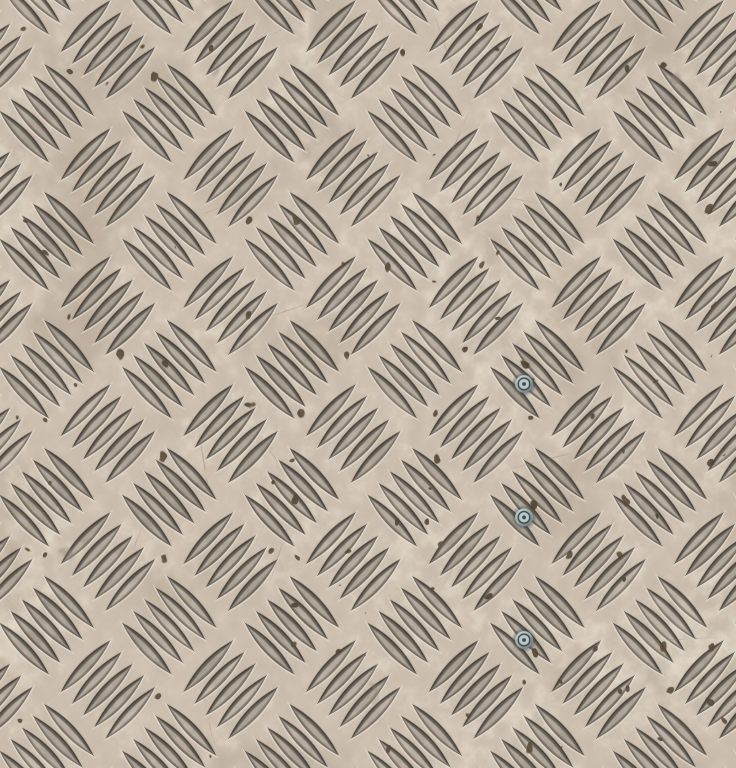
A Shadertoy shader for this texture:

```glsl
const float REPEATS = 6.0;
const float BAR_HALF_LENGTH = 0.283;
const float BAR_HALF_WIDTH = 0.047;
const float BAR_STEP = 0.129;

const vec3 PLATE = vec3(0.80, 0.75, 0.69);
const vec3 PLATE_LIGHT = vec3(0.86, 0.82, 0.76);
const vec3 STAIN = vec3(0.69, 0.62, 0.54);
const vec3 HIGHLIGHT = vec3(0.91, 0.88, 0.83);
const vec3 BAR_FLOOR = vec3(0.70, 0.66, 0.61);
const vec3 BAR_LIT = vec3(0.54, 0.50, 0.46);
const vec3 BAR_SHADE = vec3(0.41, 0.38, 0.34);
const vec3 BAR_EDGE = vec3(0.27, 0.255, 0.235);
const vec3 CHIP = vec3(0.32, 0.27, 0.21);
const vec3 STEEL = vec3(0.58, 0.63, 0.63);
const vec3 STEEL_DARK = vec3(0.25, 0.29, 0.30);

float hash(vec2 cell, float seed) {
    vec3 q = fract(cell.xyx * 0.1031 + seed * 0.1373);
    q += dot(q, q.yzx + 33.33);
    return fract((q.x + q.y) * q.z);
}

// Value noise that wraps after a whole number of cells
float noise(vec2 uv, vec2 period, float seed) {
    vec2 p = uv * period, i = floor(p), f = fract(p);
    f = f * f * (3.0 - 2.0 * f);
    vec2 a = mod(i, period), b = mod(i + 1.0, period);
    return mix(mix(hash(a, seed), hash(vec2(b.x, a.y), seed), f.x),
               mix(hash(vec2(a.x, b.y), seed), hash(b, seed), f.x), f.y);
}

float fbm(vec2 uv, vec2 period, float seed) {
    float sum = 0.0, gain = 0.5;
    for (int i = 0; i < 4; i++) {
        sum += gain * noise(uv, period, seed + float(i));
        period *= 2.0;
        gain *= 0.5;
    }
    return sum / 0.9375;
}

float cover(float d, float aa) {
    return 1.0 - smoothstep(-aa, aa, d);
}

// Distance to randomly placed ellipses, at most one per grid cell
float flakes(vec2 uv, float grid, float chance, vec2 radii, float seed) {
    vec2 cell = mod(floor(uv * grid), grid);
    if (hash(cell, seed) > chance) return 1.0;
    vec2 jitter = vec2(hash(cell, seed + 1.0), hash(cell, seed + 2.0));
    vec2 q = fract(uv * grid) - mix(vec2(0.35), vec2(0.65), jitter);
    float angle = 6.2832 * hash(cell, seed + 3.0);
    float c = cos(angle), s = sin(angle);
    q = mat2(c, -s, s, c) * q;
    vec2 r = radii * mix(0.4, 1.0, hash(cell, seed + 4.0));
    return (length(q / r) - 1.0) * min(r.x, r.y) / grid;
}

// Five parallel lens-shaped bars per cell, lit from below
vec3 barGroup(vec3 color, vec2 uv, vec2 centre, vec2 along, float grain, float aa) {
    vec2 p = uv * REPEATS - centre;
    vec2 id = mod(round(p), REPEATS);
    p -= round(p);
    vec2 up = vec2(-along.y, along.x) * sign(along.x);
    float t = dot(p, along), a = dot(p, up);
    float k = clamp(round(a / BAR_STEP), -2.0, 2.0);
    a -= k * BAR_STEP;
    float tone = hash(id, 7.0 + along.y);
    float barTone = hash(id * 5.0 + k + 2.0, 9.0 + along.y);

    float u = t / BAR_HALF_LENGTH;
    float halfWidth = BAR_HALF_WIDTH * (1.0 - u * u);
    float d = abs(a) - halfWidth;
    float upper = smoothstep(-0.008, 0.012, a);

    // Pressed rim around the bar
    color = mix(color, HIGHLIGHT, 0.8 * cover(d - 0.011, aa + 0.004) * (1.0 - upper));
    color = mix(color, BAR_LIT, 0.25 * cover(d - 0.006, aa + 0.006) * upper);

    // Sloped sides, worn floor and dark outline
    vec3 bar = mix(BAR_LIT, BAR_SHADE, max(upper, 0.7 * tone));
    float floorD = abs(a + 0.005) - 0.022 * (1.0 - 1.6 * u * u);
    vec3 floorColor = BAR_FLOOR * (0.91 + 0.1 * barTone + 0.08 * (1.0 - tone));
    bar = mix(bar, floorColor, cover(floorD, aa + 0.003));
    bar = mix(bar, BAR_EDGE, cover(-d - mix(0.004, 0.012, upper), aa + 0.002) * mix(0.6, 1.0, upper));
    bar *= 0.9 + 0.2 * grain;
    return mix(color, bar, cover(d, aa));
}

vec3 rivet(vec3 color, vec2 p, float aa) {
    float r = length(p);
    color = mix(color, STEEL_DARK, 0.45 * cover(r - 0.0145, aa + 0.002));
    vec3 head = STEEL * (1.05 + 0.25 * dot(p, vec2(-0.6, 0.8)) / 0.012);
    color = mix(color, head, cover(r - 0.0115, aa));
    color = mix(color, STEEL_DARK, cover(abs(r - 0.0075) - 0.001, aa));
    color = mix(color, STEEL * 1.25, cover(r - 0.0062, aa));
    return mix(color, STEEL_DARK, cover(r - 0.0025, aa));
}

void mainImage(out vec4 fragColor, in vec2 fragCoord) {
    vec2 uv = fragCoord / iResolution.xy;
    float aa = 0.8 / iResolution.y;
    float cloud = fbm(uv, vec2(7.0), 11.0);
    float grain = fbm(uv, vec2(60.0), 21.0);

    // Plate with pale patches and brown stains
    vec3 color = mix(PLATE, PLATE_LIGHT, smoothstep(0.45, 0.85, 0.5 * cloud + 0.5 * grain));
    color = mix(color, STAIN, 0.4 * smoothstep(0.52, 0.8, fbm(uv, vec2(9.0), 31.0)));
    color *= 0.965 + 0.07 * grain;

    // Two crossing directions of bars
    color = barGroup(color, uv, vec2(0.88, 0.613), vec2(0.70711), grain, aa * REPEATS);
    color = barGroup(color, uv, vec2(0.38, 0.115), vec2(0.70711, -0.70711), grain, aa * REPEATS);

    // Scratches, scuffs and chips
    float scratch = flakes(uv, 9.0, 0.3, vec2(0.3, 0.008), 41.0);
    color = mix(color, BAR_LIT, 0.45 * cover(scratch, aa) * smoothstep(0.3, 0.6, grain));
    float scuff = flakes(uv, 5.0, 0.2, vec2(0.09, 0.06), 56.0);
    color = mix(color, BAR_LIT, 0.5 * cover(scuff, 0.004) * smoothstep(0.4, 0.65, grain));
    float rough = 0.004 * (noise(uv, vec2(150.0), 61.0) - 0.5);
    float chips = min(flakes(uv, 16.0, 0.2, vec2(0.12, 0.075), 71.0),
                      flakes(uv, 23.0, 0.12, vec2(0.09, 0.06), 81.0));
    color = mix(color, CHIP * (0.8 + 0.5 * grain), 0.9 * cover(chips + rough, aa));

    // Column of rivets
    float aspect = iResolution.x / iResolution.y;
    for (int i = 0; i < 3; i++) {
        vec2 centre = vec2(0.712, 0.5 - float(i) / REPEATS - 0.007 * float(i & 1));
        color = rivet(color, (uv - centre) * vec2(aspect, 1.0), aa);
    }
    fragColor = vec4(color, 1.0);
}
```
